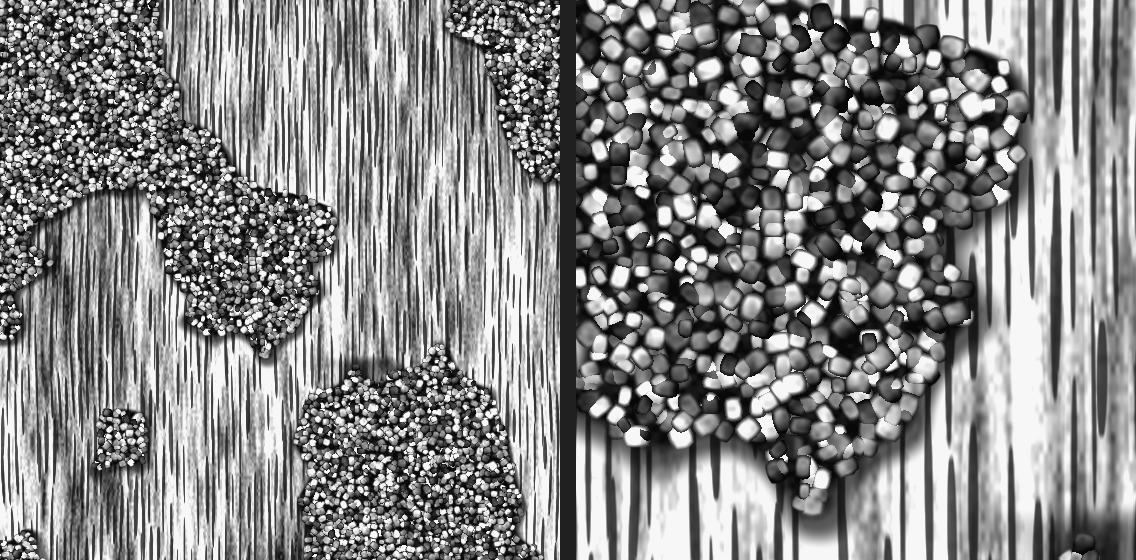
Left, the full canvas; right, a detail of the centre.
Write a WebGL 1 fragment shader that draws this texture.

```glsl
precision highp float;
// Monochrome weathered wood with vertical grain, partly covered by patches of gravel.
uniform vec2 u_resolution;

const float STONES_ACROSS = 74.0;
const vec2 PORE_GRID = vec2(80.0, 11.0);
const float GAP_TONE = 0.06;

float hash(vec2 p) {
  vec3 q = fract(vec3(p.xyx) * 0.1031);
  q += dot(q, q.yzx + 33.33);
  return fract((q.x + q.y) * q.z);
}

vec2 hash2(vec2 p) {
  return vec2(hash(p + 17.3), hash(p + 61.7));
}

float noise(vec2 p) {
  vec2 i = floor(p);
  vec2 f = fract(p);
  f = f * f * (3.0 - 2.0 * f);
  float low = mix(hash(i), hash(i + vec2(1.0, 0.0)), f.x);
  float high = mix(hash(i + vec2(0.0, 1.0)), hash(i + 1.0), f.x);
  return mix(low, high, f.y);
}

// Positive where gravel lies: a diagonal band broken into lobes.
float gravelField(vec2 p) {
  float band = cos(6.2832 * (p.x + p.y - 0.9) / 1.07);
  float lobes = noise(p * 5.0 + 23.0) - 0.5;
  float ragged = noise(p * 19.0 + 7.0) - 0.5;
  return 0.45 * band + 1.3 * lobes + 0.3 * ragged - 0.08;
}

// Tapered dark dashes that run along the grain.
float pores(vec2 p) {
  vec2 g = p * PORE_GRID;
  g.y += 5.0 * hash(vec2(floor(g.x), 3.0));
  vec2 home = floor(g);
  float dark = 0.0;
  for (int y = -1; y <= 1; y++) {
    vec2 cell = home + vec2(0.0, float(y));
    vec2 rnd = hash2(cell);
    float size = hash(cell + 91.0);
    vec2 d = g - cell - vec2(0.3 + 0.4 * rnd.x, rnd.y);
    d.x += d.y * 0.16 * (rnd.y - 0.5);
    float along = abs(d.y) / mix(0.35, 0.75, size);
    float halfWidth = mix(0.1, 0.25, rnd.x) * sqrt(max(0.0, 1.0 - along * along));
    float line = 1.0 - smoothstep(halfWidth - 0.06, halfWidth + 0.08, abs(d.x));
    float present = step(0.2, hash(cell + 43.0));
    dark = max(dark, line * present * (1.0 - smoothstep(0.85, 1.0, along)));
  }
  return dark;
}

float woodTone(vec2 p) {
  p.x += 0.008 * (noise(p * vec2(9.0, 5.0)) - 0.5);
  float tone = 0.67;
  tone += 0.65 * (noise(p * vec2(9.0, 2.2) + 5.0) - 0.5);
  tone += 0.7 * (noise(p * vec2(115.0, 9.0)) - 0.5);
  tone += 0.5 * (noise(p * vec2(230.0, 24.0) + 40.0) - 0.5);
  tone += 0.28 * (noise(p * vec2(380.0, 170.0)) - 0.5);
  tone += 0.18 * pores(p + vec2(0.004, 0.0));
  return mix(tone, 0.09 + 0.12 * tone, 0.92 * pores(p));
}

// Lays one sheet of stones over state = (tone, height, opacity).
vec3 layStones(vec2 p, float seed, vec3 state) {
  vec2 g = p * STONES_ACROSS + seed * 0.37;
  vec2 home = floor(g);
  for (int y = -1; y <= 1; y++) {
    for (int x = -1; x <= 1; x++) {
      vec2 cell = home + vec2(float(x), float(y));
      vec2 rnd = hash2(cell + seed);
      vec2 look = hash2(cell + seed + 130.0);
      vec2 centre = cell + 0.5 + 0.8 * (rnd - 0.5);
      float present = step(0.0, gravelField((centre - seed * 0.37) / STONES_ACROSS));
      vec2 d = g - centre;
      float angle = 6.2832 * look.x;
      vec2 axis = vec2(cos(angle), sin(angle));
      vec2 q = vec2(dot(d, axis), dot(d, vec2(-axis.y, axis.x)) * (1.0 + 0.6 * rnd.x));
      float boxy = 1.1 * max(abs(q.x), abs(q.y));
      float r = mix(length(q), boxy, 0.45) / mix(0.4, 0.72, look.y);
      float height = hash(cell + seed + 210.0) + 0.6 * (1.0 - r * r);
      if (present > 0.5 && r < 1.0 && height > state.y) {
        float body = mix(0.17, 1.13, hash(cell + seed + 77.0));
        float facet = 0.35 * dot(d, axis) + 0.25 * dot(d, vec2(-0.6, 0.8));
        float rim = 1.0 - smoothstep(0.55, 1.0, r);
        float tone = (body + facet) * mix(0.2, 1.0, rim);
        state = vec3(tone, height, max(state.z, 1.0 - smoothstep(0.85, 1.0, r)));
      }
    }
  }
  return state;
}

void main() {
  vec2 p = gl_FragCoord.xy / min(u_resolution.x, u_resolution.y);
  float field = gravelField(p);

  // Wood, darkened beside the gravel.
  float shadow = smoothstep(-0.07, 0.0, gravelField(p + vec2(-0.003, 0.005)));
  float wood = clamp(woodTone(p), 0.03, 0.97) * (1.0 - 0.65 * shadow);

  // Two overlapping sheets of stones with dark gaps.
  vec3 stones = layStones(p, 0.0, vec3(GAP_TONE, -1.0, 0.0));
  stones = layStones(p, 311.0, stones);
  float grit = 0.3 * (noise(p * 260.0) - 0.5);
  float gravel = clamp(stones.x * (1.0 + grit) + 0.35 * grit, 0.03, 0.97);
  float cover = max(stones.z, smoothstep(-0.02, 0.02, field));

  gl_FragColor = vec4(vec3(mix(wood, gravel, cover)), 1.0);
}
```
